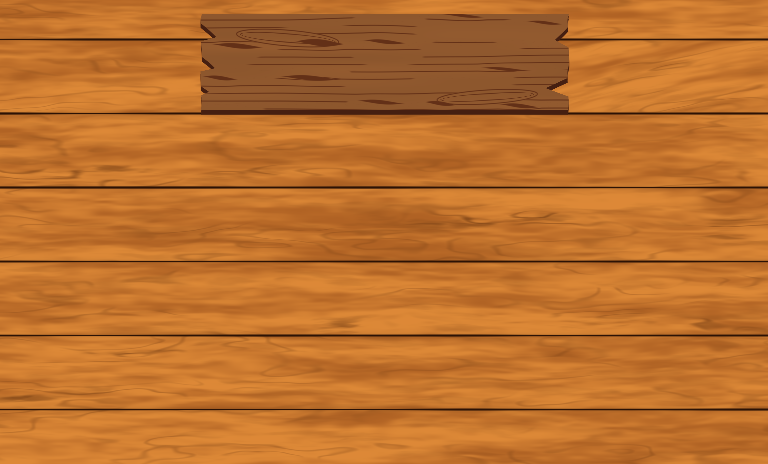
A Shadertoy shader for this texture:

```glsl
#define PLANK_HEIGHT 0.1595
#define TOP_SEAM 0.9149
#define SEAM_WIDTH 0.0019
#define WOOD_LIGHT vec3(0.865, 0.535, 0.215)
#define WOOD_DEEP vec3(0.69, 0.385, 0.14)
#define WOOD_VEIN vec3(0.50, 0.27, 0.09)
#define SEAM_COLOR vec3(0.17, 0.07, 0.02)
#define BOARD_FACE vec3(0.56, 0.345, 0.18)
#define BOARD_LINE vec3(0.39, 0.19, 0.09)
#define BOARD_SIDE vec3(0.27, 0.12, 0.065)
#define BOARD_DEPTH 0.010
#define LINE_FREQ 62.0

float hash(vec2 p) {
    vec3 q = fract(vec3(p.xyx) * 0.1031);
    q += dot(q, q.yzx + 33.33);
    return fract((q.x + q.y) * q.z);
}

float noise(vec2 p) {
    vec2 i = floor(p), f = fract(p);
    f = f * f * (3.0 - 2.0 * f);
    return mix(mix(hash(i), hash(i + vec2(1, 0)), f.x),
               mix(hash(i + vec2(0, 1)), hash(i + vec2(1, 1)), f.x), f.y);
}

float fbm(vec2 p) {
    float sum = 0.0, amp = 0.533;
    for (int i = 0; i < 4; i++) {
        sum += amp * noise(p);
        p = p * 2.03 + 17.1;
        amp *= 0.5;
    }
    return sum;
}

// Patches of stronger figure: centre, radii
const vec4 FIGURE[8] = vec4[8](
    vec4(1.08, 0.52, 0.22, 0.020), vec4(1.60, 0.50, 0.12, 0.022),
    vec4(0.73, 0.297, 0.18, 0.016), vec4(0.31, 0.15, 0.11, 0.020),
    vec4(0.05, 0.14, 0.09, 0.020), vec4(0.17, 0.245, 0.17, 0.018),
    vec4(0.22, 0.63, 0.30, 0.025), vec4(1.48, 0.30, 0.20, 0.014));

vec3 planks(vec2 p, float px) {
    float rows = (TOP_SEAM - p.y) / PLANK_HEIGHT;
    float row = floor(rows);
    vec2 q = p;
    // The second plank has grain rising to the right
    if (row == 0.0) q.y -= 0.04 * p.x + 0.10 * smoothstep(0.9, 1.8, p.x);
    q += vec2(7.3, 3.1) * (row + 2.0);
    q.y += 0.035 * (fbm(q * vec2(3.0, 13.0)) - 0.5);

    float broad = fbm(q * vec2(2.2, 26.0));
    float fine = 0.6 * noise(q * vec2(9.0, 95.0)) + 0.4 * noise(q * vec2(26.0, 170.0));
    float tone = 0.62 * broad + 0.38 * fine;
    vec3 color = mix(WOOD_DEEP, WOOD_LIGHT, smoothstep(0.22, 0.70, tone));

    // Contour veins, denser in the figured patches
    float figure = 0.0;
    for (int i = 0; i < 8; i++) {
        vec2 d = (p - FIGURE[i].xy) / FIGURE[i].zw;
        figure += exp(-dot(d, d));
    }
    float ring = abs(fract(9.0 * fbm(q * vec2(2.0, 11.0))) - 0.5) * 2.0;
    float vein = smoothstep(0.65, 1.0, ring) * smoothstep(0.42, 0.75, noise(q * vec2(5.0, 40.0)));
    float streak = smoothstep(0.50, 0.78, fbm(q * vec2(8.0, 65.0) + 40.0));
    color = mix(color, WOOD_VEIN, min(vein * (0.28 + 0.3 * figure) + streak * (0.15 + 0.5 * figure), 0.8));

    // Seams with uneven thickness
    float gap = abs(rows - floor(rows + 0.5)) * PLANK_HEIGHT;
    float width = SEAM_WIDTH * (0.65 + 0.6 * noise(vec2(p.x * 5.0, floor(rows + 0.5))));
    color *= 1.0 - 0.12 * exp(-gap / 0.004);
    return mix(color, SEAM_COLOR, 1.0 - smoothstep(width - 0.5 * px, width + 0.5 * px, gap));
}

// Slanted cut: steep below its tip, sloping above
float notch(float y, float tip, float depth, float above, float below) {
    return depth * max(0.0, min(1.0 - (y - tip) / above, 1.0 - (tip - y) / below));
}

float boardInside(vec2 p) {
    float wobble = 0.005 * (noise(vec2(p.y * 45.0, 3.0)) - 0.5);
    float left = 0.434 + wobble + notch(p.y, 0.920, 0.033, 0.030, 0.009)
        + notch(p.y, 0.853, 0.030, 0.024, 0.007) + notch(p.y, 0.802, 0.017, 0.012, 0.007);
    float right = 1.225 + wobble - notch(p.y, 0.914, 0.028, 0.028, 0.016)
        - notch(p.y, 0.810, 0.048, 0.022, 0.018);
    return min(min(p.x - left, right - p.x), min(0.970 - p.y, p.y - 0.763));
}

// Dark grain lenses: centre, half length, half height
const vec4 LENS[11] = vec4[11](
    vec4(0.513, 0.901, 0.060, 0.006), vec4(0.690, 0.908, 0.058, 0.008),
    vec4(0.830, 0.910, 0.052, 0.005), vec4(0.668, 0.832, 0.068, 0.006),
    vec4(1.088, 0.851, 0.060, 0.004), vec4(0.820, 0.780, 0.056, 0.005),
    vec4(0.950, 0.777, 0.040, 0.005), vec4(1.120, 0.772, 0.048, 0.005),
    vec4(1.000, 0.966, 0.052, 0.004), vec4(0.475, 0.832, 0.042, 0.005),
    vec4(1.175, 0.951, 0.045, 0.004));

float ellipse(vec2 d, vec2 r) {
    float k = length(d / r);
    return (k - 1.0) * k / max(length(d / (r * r)), 0.001);
}

vec3 boardFace(vec2 p, float px) {
    float lens = 1.0, flow = 0.008 * (noise(vec2(p.x * 5.0, p.y * 16.0)) - 0.5);
    for (int i = 0; i < 11; i++) {
        vec2 d = p - LENS[i].xy;
        float u = d.x / LENS[i].z;
        d.y += 0.003 * sin(2.0 * u);
        float swell = LENS[i].w * pow(max(1.0 - u * u, 0.0), 1.5);
        lens = min(lens, abs(d.y) - swell + 0.0008);
        flow -= sign(d.y) * swell * exp(-abs(d.y) / 0.010);
    }
    // Broken lines that part around the lenses
    float level = (p.y + flow) * LINE_FREQ;
    float line = abs(fract(level) - 0.5) / LINE_FREQ;
    line += 0.005 * smoothstep(0.5, 0.3, noise(vec2(p.x * 6.0, floor(level) * 5.0)));

    // Two closed loops of grain
    vec2 a = p - vec2(0.62, 0.918), b = p - vec2(1.05, 0.791);
    a.y += 0.08 * a.x;
    b.y -= 0.06 * b.x;
    float loopA = ellipse(a, vec2(0.110, 0.017)), loopB = ellipse(b, vec2(0.108, 0.015));
    float loops = min(loopA, loopB);
    if (loops < 0.0) line = 1.0;
    line = min(line, min(abs(loops), abs(loops + 0.008)));

    float ink = min(lens, line - 0.0010);
    vec3 face = BOARD_FACE * (0.97 + 0.06 * noise(p * vec2(4.0, 40.0)));
    return mix(face, BOARD_LINE, 1.0 - smoothstep(-0.5 * px, 0.5 * px, ink));
}

void mainImage(out vec4 fragColor, in vec2 fragCoord) {
    float px = 1.0 / iResolution.y;
    vec2 p = fragCoord * px;
    vec3 color = planks(p, px);
    // Board side shows below the face and inside the notches
    float side = max(boardInside(p + vec2(0.0, BOARD_DEPTH)), boardInside(p + vec2(0.0, 0.5 * BOARD_DEPTH)));
    color = mix(color, BOARD_SIDE, smoothstep(-0.5 * px, 0.5 * px, side));
    color = mix(color, boardFace(p, px), smoothstep(-0.5 * px, 0.5 * px, boardInside(p)));
    fragColor = vec4(color, 1.0);
}
```
